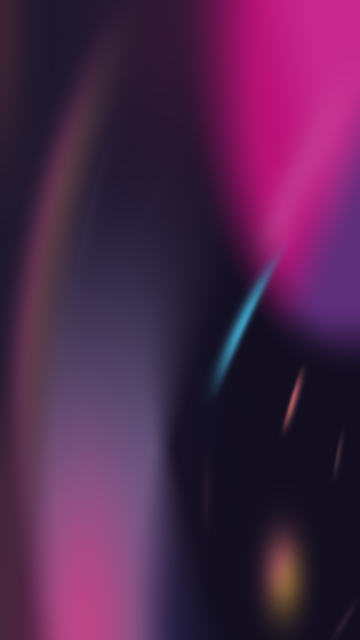
Write a Shadertoy shader that draws this background.

```glsl
// Blurred abstract lights on a dark ink ground: a bowed copper band, a misty
// lavender body, a magenta lobe and a few thin bright streaks.
// Each layer is a soft mask from a curve x = f(y), blended back to front.

const float ASPECT = 0.5625;

const vec3 INK      = vec3(0.070, 0.055, 0.125);
const vec3 NAVY     = vec3(0.110, 0.090, 0.180);
const vec3 MAROON   = vec3(0.230, 0.140, 0.200);
const vec3 PLUM     = vec3(0.220, 0.100, 0.210);
const vec3 COPPER   = vec3(0.380, 0.260, 0.280);
const vec3 MAUVE    = vec3(0.430, 0.210, 0.330);
const vec3 LAVENDER = vec3(0.420, 0.365, 0.530);
const vec3 BLUE     = vec3(0.150, 0.160, 0.340);
const vec3 PINK     = vec3(0.760, 0.270, 0.530);
const vec3 MAGENTA  = vec3(0.730, 0.070, 0.470);
const vec3 ROSE     = vec3(0.780, 0.160, 0.550);
const vec3 VIOLET   = vec3(0.370, 0.180, 0.480);
const vec3 LILAC    = vec3(0.760, 0.280, 0.600);
const vec3 CYAN     = vec3(0.250, 0.630, 0.770);
const vec3 CORAL    = vec3(0.720, 0.380, 0.400);
const vec3 AMBER    = vec3(0.600, 0.450, 0.230);

// Elliptical Gaussian spot
float glow(vec2 p, vec2 center, vec2 radius) {
    vec2 d = (p - center) / radius;
    return exp(-dot(d, d));
}

// Gaussian ridge with its own softness on each side
float ridge(float d, float left, float right) {
    float k = d / (d < 0.0 ? left : right);
    return exp(-k * k);
}

// Smooth window that rises over [a, b] and falls over [c, d]
float window(float v, float a, float b, float c, float d) {
    return smoothstep(a, b, v) * (1.0 - smoothstep(c, d, v));
}

// Tapered streak rising from its tail along a bent path
float streak(vec2 p, vec2 tail, float slope, float bend, float len, vec2 width) {
    float h = p.y - tail.y;
    float path = tail.x + slope * h + bend * h * h;
    float fade = window(h / len, 0.0, 0.45, 0.5, 1.0);
    return fade * ridge(p.x - path, width.x, width.y);
}

// Dark ground with faint warm light at the left edge and top
vec3 ground(vec2 p) {
    float cool = (1.0 - smoothstep(0.15, 0.42, p.x)) * smoothstep(0.0, 0.5, p.y);
    vec3 col = mix(INK, NAVY, cool);
    float edge = 1.0 - window(p.y, 0.2, 0.45, 0.6, 0.95);
    col = mix(col, MAROON, edge * ridge(p.x, 0.04, 0.04));
    return mix(col, PLUM, 0.85 * glow(p, vec2(0.28, 0.98), vec2(0.11, 0.25)));
}

// Misty body with a copper rim on its left
vec3 leftBody(vec3 col, vec2 p) {
    float h = p.y - 0.33;
    float rim = p.x - (0.04 + 0.35 * h * h);
    float low = p.y - 0.28;
    float side = p.x - (0.255 + 0.4 * low * low);
    float soft = 0.022 + 0.22 * abs(p.y - 0.3);

    float inside = smoothstep(-0.03, 0.05, rim) * (1.0 - smoothstep(-soft, soft, side));
    float density = 1.0 - smoothstep(0.15, 0.8, p.y);
    float shade = smoothstep(0.19, 0.28, p.x) * (1.0 - smoothstep(0.0, 0.3, p.y));
    col = mix(col, mix(LAVENDER, BLUE, shade), inside * density);

    float band = ridge(rim, 0.03, 0.04) * window(p.y, 0.0, 0.5, 0.7, 1.05);
    vec3 bandColor = mix(MAUVE, COPPER, smoothstep(-0.02, 0.025, rim));
    col = mix(col, bandColor, 0.9 * band);
    col = mix(col, PINK, 0.95 * glow(p, vec2(0.13, 0.01), vec2(0.085, 0.25)));

    // Hairline arcs echoing the rim
    float hair = ridge(rim - 0.06, 0.004, 0.012) * window(p.y, 0.5, 0.65, 0.7, 0.85);
    hair += 0.6 * streak(p, vec2(0.215, 0.62), 0.25, 1.2, 0.24, vec2(0.004, 0.015));
    return col + 0.035 * hair * LAVENDER;
}

// Magenta lobe hanging from the upper right, turning violet below
vec3 lobe(vec3 col, vec2 p) {
    float drop = 1.0 - p.y;
    float side = p.x - (0.345 + 0.9 * drop * drop * drop);
    float soft = mix(0.045, 0.075, p.y);
    float mask = smoothstep(-soft, soft, side) * smoothstep(0.41, 0.53, p.y);
    float diagonal = p.x - 0.443 - 0.45 * (p.y - 0.57);

    vec3 light = mix(MAGENTA, ROSE, smoothstep(0.42, 0.53, p.x + 0.2 * (p.y - 0.8)));
    float crest = ridge(diagonal + 0.045, 0.03, 0.035) * window(p.y, 0.55, 0.65, 0.72, 0.95);
    light = mix(light, LILAC, 0.6 * crest);
    light = mix(light, VIOLET, smoothstep(-0.03, 0.08, diagonal));
    return mix(col, light, mask);
}

// Thin streaks and the small ember
vec3 accents(vec3 col, vec2 p) {
    float beam = streak(p, vec2(0.326, 0.36), 0.33, 0.5, 0.28, vec2(0.013, 0.008));
    col = mix(col, CYAN, 0.95 * beam);
    col = mix(col, CORAL, 0.9 * streak(p, vec2(0.439, 0.31), 0.27, 0.2, 0.13, vec2(0.004, 0.007)));
    col = mix(col, COPPER, 0.55 * streak(p, vec2(0.521, 0.24), 0.1, 0.8, 0.1, vec2(0.003, 0.005)));
    col = mix(col, MAROON, 0.35 * streak(p, vec2(0.322, 0.14), 0.0, 0.1, 0.18, vec2(0.006)));
    col = mix(col, MAROON, 0.6 * streak(p, vec2(0.51, -0.02), 0.55, 0.3, 0.1, vec2(0.006)));

    float ember = glow(p, vec2(0.443, 0.1), vec2(0.03, 0.062));
    float warm = smoothstep(-0.04, 0.04, (p.x - 0.443) - 0.7 * (p.y - 0.105));
    return mix(col, mix(CORAL, AMBER, warm), 0.9 * ember);
}

void mainImage(out vec4 fragColor, in vec2 fragCoord) {
    vec2 p = fragCoord / iResolution.xy * vec2(ASPECT, 1.0);
    vec3 col = accents(lobe(leftBody(ground(p), p), p), p);
    fragColor = vec4(col, 1.0);
}
```
